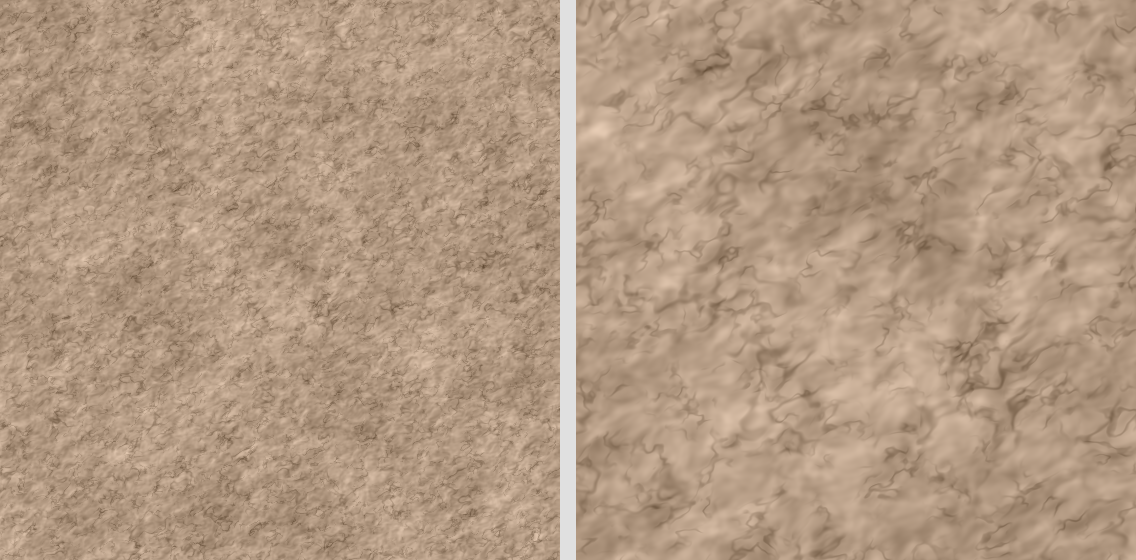
Left, the full canvas; right, a detail of the centre.
This texture is drawn by a Shadertoy shader. Its source:

```glsl
// Weathered sandy stone: broad mottling, gritty grain slanting up to the
// right, and short broken cracks. Layers of gradient noise are summed into
// one tone; the fine grain is a height field lit from one side.

vec2 hashGradient(vec2 cell) {
    float angle = 6.2832 * fract(sin(dot(cell, vec2(127.1, 311.7))) * 43758.5453);
    return vec2(cos(angle), sin(angle));
}

float gradientNoise(vec2 p) {
    vec2 i = floor(p), f = p - i;
    vec2 u = f * f * f * (f * (f * 6.0 - 15.0) + 10.0);
    vec2 e = vec2(0.0, 1.0);
    float low = mix(dot(hashGradient(i), f),
                    dot(hashGradient(i + e.yx), f - e.yx), u.x);
    float high = mix(dot(hashGradient(i + e.xy), f - e.xy),
                     dot(hashGradient(i + e.yy), f - e.yy), u.x);
    return mix(low, high, u.y);
}

float fbm(vec2 p, int octaves) {
    float sum = 0.0, amplitude = 1.0;
    for (int k = 0; k < octaves; k++) {
        sum += amplitude * gradientNoise(p);
        p = mat2(1.92, 0.56, -0.56, 1.92) * p + 17.3;
        amplitude *= 0.55;
    }
    return sum;
}

// Dark lines along the zero contours of noise, broken into short pieces
float cracks(vec2 p, float width) {
    float line = 1.0 - smoothstep(0.0, width, abs(fbm(p, 3)));
    return line * smoothstep(-0.15, 0.4, fbm(p * 0.6 + 41.0, 3));
}

void mainImage(out vec4 fragColor, in vec2 fragCoord) {
    vec2 uv = fragCoord / iResolution.y;

    // Stretch the grain along a slanted axis, then roughen it slightly
    float slant = 0.48;
    vec2 grain = mat2(cos(slant), -sin(slant), sin(slant), cos(slant)) * uv;
    grain *= vec2(1.0, 1.4);
    grain += 0.007 * vec2(fbm(uv * 28.0, 2), fbm(uv * 28.0 + 63.0, 2));

    // Broad stains, medium blotches and fine grit
    float mottling = 0.085 * fbm(uv * 6.0 + 9.0, 3);
    float blotches = 0.085 * fbm(grain * 27.0 + 5.0, 3);
    float grit = 0.075 * fbm(grain * 80.0 + 13.0, 2);

    // Fine grain lit from the upper left
    vec2 toLight = vec2(-0.0010, 0.0030);
    float relief = fbm((grain - toLight) * 30.0, 3) - fbm((grain + toLight) * 30.0, 3);

    float crackDepth = 0.11 * cracks(grain * 27.0 + 3.0, 0.18)
                     + 0.11 * cracks(grain * 52.0 + 29.0, 0.20);

    float tone = mottling + blotches + grit + 0.12 * relief - crackDepth;
    vec3 sand = vec3(0.712, 0.613, 0.522);
    vec3 color = sand + tone * vec3(1.0, 0.97, 0.96);
    fragColor = vec4(clamp(color, 0.0, 1.0), 1.0);
}
```
